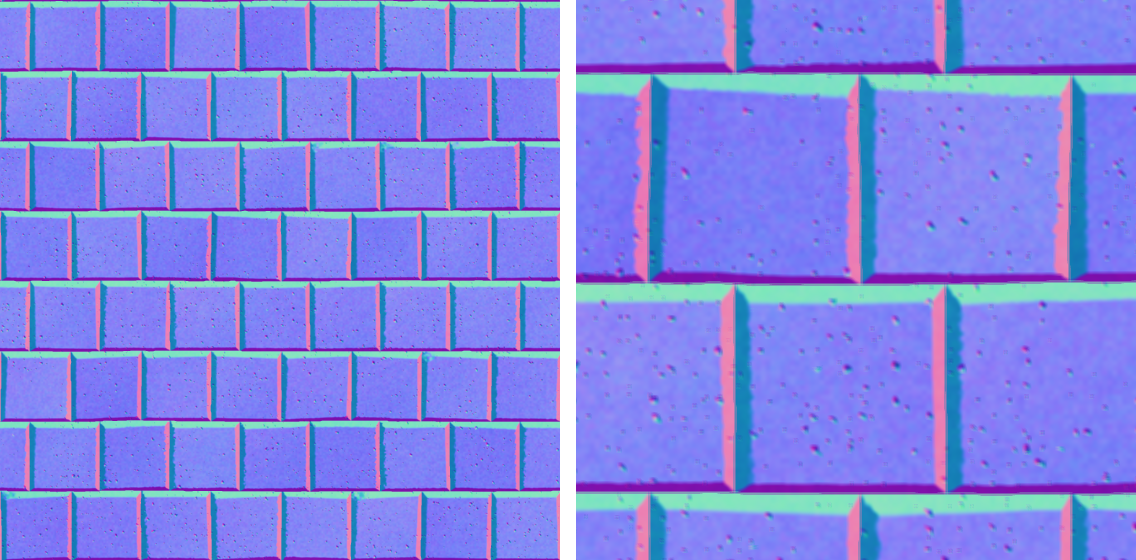
Left, the full canvas; right, a detail of the centre.
This texture map is drawn by a Shadertoy shader. Its source:

```glsl
const float REPEATS = 8.0;
const float SAMPLES = 3.0;
const float SOFTNESS = 0.0026;                       // filter width on the canvas
const vec2 ROW_SHIFT = vec2(0.02, 0.427);            // even rows, odd rows
const vec4 BEVEL_WIDTH = vec4(0.073, 0.058, 0.044, 0.088); // left, right, bottom, top
const vec4 BEVEL_SLOPE = vec4(1.5, 1.6, 1.85, 1.25);

vec2 hash2(vec2 p) {
    vec3 q = fract(p.xyx * vec3(0.1031, 0.1030, 0.0973));
    q += dot(q, q.yzx + 33.33);
    return fract((q.xx + q.yz) * q.zy);
}

// Value noise in -1..1 that wraps after REPEATS tiles; freq is a whole number
vec2 wrapNoise(vec2 p, float freq, float seed) {
    vec2 i = floor(p * freq);
    vec2 f = fract(p * freq);
    f = f * f * (3.0 - 2.0 * f);
    float period = REPEATS * freq;
    vec2 a = hash2(mod(i, period) + seed);
    vec2 b = hash2(mod(i + vec2(1, 0), period) + seed);
    vec2 c = hash2(mod(i + vec2(0, 1), period) + seed);
    vec2 d = hash2(mod(i + vec2(1, 1), period) + seed);
    return 2.0 * mix(mix(a, b, f.x), mix(c, d, f.x), f.y) - 1.0;
}

// How far one side claims the point, against the other sides and the flat face
float sideWeight(float side, float rivals, float blur) {
    return smoothstep(blur, -blur, side - min(rivals, 1.0));
}

// Slope of the mitred bevels of one brick, cell in 0..1
vec2 bevelSlope(vec2 cell, vec2 id, vec2 rough) {
    vec2 lean = hash2(id + 17.0) - 0.5;
    vec2 wear = hash2(id + 41.0);
    wear *= wear;
    vec4 d = vec4(cell.x, 1.0 - cell.x, cell.y, 1.0 - cell.y);
    vec4 width = BEVEL_WIDTH;
    width.xy *= 1.0 + 0.5 * lean.x * vec2(1, -1) * (2.0 * cell.y - 1.0);
    width.zw *= 1.0 + 0.6 * lean.y * vec2(1, -1) * (2.0 * cell.x - 1.0);
    vec4 q = d / width + rough.xyxy * vec4(0.35, 0.35, 0.12, 0.1) * (0.15 + wear.xyxy);
    float across = min(q.x, q.y);
    float along = min(q.z, q.w);
    vec4 w = vec4(sideWeight(q.x, min(q.y, along), 0.22),
                  sideWeight(q.y, min(q.x, along), 0.14),
                  sideWeight(q.z, min(q.w, across), 0.14),
                  sideWeight(q.w, min(q.z, across), 0.18));
    w *= BEVEL_SLOPE;
    return vec2(w.y - w.x, w.w - w.z);
}

// Gentle lean and bend of a brick face, mostly along one diagonal
vec2 faceSlope(vec2 cell, vec2 id) {
    vec2 tilt = hash2(id + 57.0) - 0.5;
    vec2 bend = hash2(id + 77.0) - 0.3;
    vec2 centred = cell - 0.5;
    return 0.11 * tilt.x + 0.05 * tilt.yx
         + 0.13 * bend.x * (centred.y - centred.x) + 0.1 * bend.y * centred.yx;
}

// Ragged dents, at most one in each grid cell
vec2 pitSlope(vec2 p, float freq, float chance, float seed, vec2 ragged) {
    vec2 id = mod(floor(p * freq), REPEATS * freq) + seed;
    vec2 pick = hash2(id);
    vec2 centre = 0.35 + 0.3 * hash2(id + 71.0);
    float radius = mix(0.11, 0.25, pick.y * pick.y);
    vec2 d = (fract(p * freq) - centre) / radius + 0.6 * ragged;
    d += 0.4 * (pick.y - 0.3) * d.yx;
    float dent = step(pick.x, chance) * smoothstep(1.25, 0.6, length(d));
    return (vec2(-0.15, -0.3) - 2.2 * d) * dent;
}

// Crumbled upper left corner on a few bricks
float chipMask(vec2 cell, vec2 id, vec2 rough) {
    float broken = step(0.94, hash2(id + 93.0).x);
    float dist = length((cell - vec2(0.1, 0.93)) * vec2(0.7, 1.2));
    return 0.7 * broken * smoothstep(0.1, 0.04, dist + 0.04 * rough.x);
}

vec3 brickNormal(vec2 uv) {
    vec2 p = uv * REPEATS;
    vec2 rough = wrapNoise(p, 23.0, 5.0);
    vec2 grain = wrapNoise(p, 43.0, 47.0);

    // Running bond with gently uneven joints
    vec2 q = p + vec2(0.0, 0.016);
    q += 0.009 * wrapNoise(p, 1.0, 11.0) + 0.003 * wrapNoise(p, 6.0, 23.0);
    float row = floor(q.y);
    q.x -= mix(ROW_SHIFT.x, ROW_SHIFT.y, mod(row, 2.0));
    vec2 id = mod(floor(q), REPEATS);
    vec2 cell = fract(q);

    // Bevels, then faces with light grain
    vec2 slope = bevelSlope(cell, id, 0.5 * rough + 0.8 * grain);
    slope += faceSlope(cell, id);
    slope += 0.035 * wrapNoise(p, 2.0, 31.0) + 0.05 * rough + 0.07 * grain;

    // Pits gather in loose clusters
    float cluster = 0.5 + 0.5 * wrapNoise(p, 2.0, 63.0).x;
    slope += pitSlope(p, 13.0, 0.36 * cluster, 7.0, grain);
    slope += pitSlope(p, 19.0, 0.22 * cluster, 29.0, grain);

    vec2 debris = 0.9 * wrapNoise(p, 26.0, 83.0) + vec2(-0.4, 0.5);
    slope = mix(slope, debris, chipMask(cell, id, rough));
    return normalize(vec3(slope, 1.0));
}

// Steep slopes lose a little extra blue
vec3 encodeNormal(vec3 n) {
    float depth = 0.94 * n.z - 0.2 * (1.0 - n.z);
    return 0.5 + 0.5 * vec3(n.xy, depth);
}

void mainImage(out vec4 fragColor, in vec2 fragCoord) {
    // Average a grid of samples over the filter width
    vec2 spread = max(1.0 / iResolution.xy, vec2(SOFTNESS));
    vec3 color = vec3(0.0);
    for (float y = 0.0; y < SAMPLES; y++) {
        for (float x = 0.0; x < SAMPLES; x++) {
            vec2 offset = (vec2(x, y) + 0.5) / SAMPLES - 0.5;
            color += encodeNormal(brickNormal(fragCoord / iResolution.xy + offset * spread));
        }
    }
    fragColor = vec4(color / (SAMPLES * SAMPLES), 1.0);
}
```
